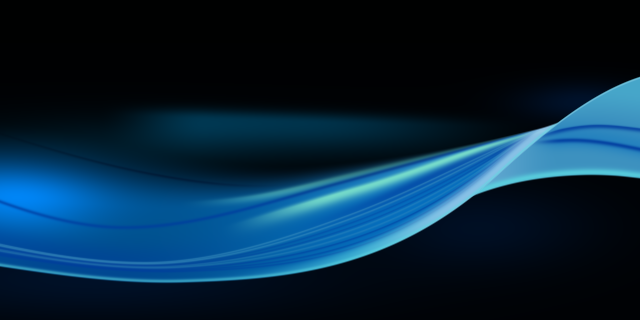
Reproduce this background procedurally as a WebGL 2 fragment shader.

```glsl
#version 300 es
precision highp float;
// A translucent blue ribbon sweeps over black, narrows to a fold and opens again.
// Hermite curves give its edges and creases; asymmetric gaussians give the light.
// Coordinates are in canvas heights: x runs 0..2, y runs 0..1 from the lower left.
uniform vec2 u_resolution;
out vec4 fragColor;

// Curve knots: x, y, slope
const vec3 LOWER[4] = vec3[4](vec3(0.0, 0.167, -0.15), vec3(0.573, 0.117, 0.03),
                              vec3(1.56, 0.457, 0.92), vec3(2.0, 0.755, 0.32));
const vec3 UPPER[4] = vec3[4](vec3(0.0, 0.62, -0.05), vec3(0.95, 0.483, 0.05),
                              vec3(1.68, 0.596, 0.25), vec3(2.0, 0.74, 0.45));
const vec3 TAIL[4] = vec3[4](vec3(1.458, 0.38, 0.42), vec3(1.823, 0.453, 0.03),
                             vec3(1.92, 0.451, -0.06), vec3(2.0, 0.443, -0.1));
const vec3 VEIN[4] = vec3[4](vec3(0.0, 0.583, -0.32), vec3(0.52, 0.448, -0.17),
                             vec3(0.85, 0.42, 0.04), vec3(1.69, 0.6, 0.25));
const vec3 CREASE[4] = vec3[4](vec3(0.0, 0.37, -0.36), vec3(0.39, 0.289, 0.0),
                               vec3(1.04, 0.422, 0.27), vec3(1.69, 0.598, 0.27));
const vec3 CYAN_RAY[4] = vec3[4](vec3(0.5, 0.362, 0.02), vec3(0.78, 0.383, 0.15),
                                 vec3(1.04, 0.44, 0.25), vec3(1.69, 0.599, 0.24));
const vec3 GREEN_RAY[4] = vec3[4](vec3(0.6, 0.262, 0.2), vec3(0.91, 0.349, 0.3),
                                  vec3(1.12, 0.411, 0.28), vec3(1.69, 0.596, 0.27));
const vec3 FIBRE[4] = vec3[4](vec3(0.0, 0.24, -0.22), vec3(0.45, 0.182, 0.0),
                              vec3(1.1, 0.342, 0.38), vec3(1.69, 0.594, 0.36));
const vec3 TAIL_HIGH[4] = vec3[4](vec3(1.68, 0.57, 0.35), vec3(1.76, 0.595, 0.2),
                                  vec3(1.87, 0.607, 0.0), vec3(2.0, 0.596, -0.12));
const vec3 TAIL_LOW[4] = vec3[4](vec3(1.6, 0.545, 0.12), vec3(1.7, 0.557, 0.08),
                                 vec3(1.8, 0.562, -0.02), vec3(2.0, 0.534, -0.2));

const vec3 NIGHT = vec3(0.0, 0.008, 0.018);
const vec3 NAVY = vec3(0.0, 0.07, 0.17);
const vec3 HAZE = vec3(0.0, 0.18, 0.26);
const vec3 OCEAN = vec3(0.0, 0.31, 0.54);
const vec3 AZURE = vec3(0.02, 0.43, 0.74);
const vec3 COBALT = vec3(0.0, 0.23, 0.62);
const vec3 ELECTRIC = vec3(0.0, 0.54, 1.0);
const vec3 STEEL = vec3(0.24, 0.57, 0.75);
const vec3 AQUA = vec3(0.36, 0.84, 0.88);
const vec3 MINT = vec3(0.52, 0.92, 0.80);
const vec3 PEARL = vec3(0.62, 0.81, 0.93);
const int FIBRE_COUNT = 9;

float hash(float n) { return fract(sin(n * 12.9898) * 43758.5453); }

float hermite(float x, vec3 a, vec3 b) {
    float h = b.x - a.x, t = clamp((x - a.x) / h, 0.0, 1.0), s = 1.0 - t;
    return a.y * s * s * (1.0 + 2.0 * t) + b.y * t * t * (3.0 - 2.0 * t)
         + h * t * s * (a.z * s - b.z * t);
}

float curve(float x, vec3 k[4]) {
    if (x < k[1].x) return hermite(x, k[0], k[1]);
    if (x < k[2].x) return hermite(x, k[1], k[2]);
    return hermite(x, k[2], k[3]);
}

// Soft line with its own falloff above and below
float streak(float d, float above, float below) {
    float q = d / (d > 0.0 ? above : below);
    return exp(-q * q);
}

float glow(vec2 p, vec2 centre, vec2 size) {
    vec2 q = (p - centre) / size;
    return exp(-dot(q, q));
}

vec3 background(vec2 p) {
    vec3 col = NIGHT * (1.0 - 0.7 * smoothstep(0.6, 0.9, p.y));
    col += NAVY * (0.8 * glow(p, vec2(0.3, 0.13), vec2(0.75, 0.13))
                 + 0.7 * glow(p, vec2(1.5, 0.29), vec2(0.35, 0.13))
                 + 0.9 * glow(p, vec2(1.82, 0.68), vec2(0.2, 0.06)));
    float span = smoothstep(0.3, 0.65, p.x) * (1.0 - smoothstep(0.95, 1.75, p.x));
    col += HAZE * span * streak(p.y - 0.645 + 0.03 * p.x, 0.032, 0.085);
    return col + HAZE * 0.5 * glow(p, vec2(0.35, 0.54), vec2(0.5, 0.09));
}

// Far side of the ribbon, right of the fold
vec3 tailColor(vec2 p, float edge) {
    float high = p.y - curve(p.x, TAIL_HIGH), low = p.y - curve(p.x, TAIL_LOW);
    float reach = smoothstep(1.64, 1.76, p.x);
    vec3 col = mix(STEEL, AQUA, 0.3 * smoothstep(0.0, 0.12, high));
    col = mix(col, AZURE, 0.45 * reach * streak(low, 0.05, 0.025));
    col = mix(col, COBALT, reach * (0.8 * streak(high, 0.004, 0.009) + 0.85 * streak(low, 0.006, 0.008)));
    col = mix(col, PEARL, 0.35 * (1.0 - smoothstep(1.5, 1.75, p.x)));
    return mix(col, AQUA, 0.8 * streak(edge - 0.008, 0.012, 0.012));
}

// Near side: blue body, converging rays, fine fibres and the pale fold
vec3 bodyColor(vec2 p, float edge) {
    float x = p.x, gather = smoothstep(0.7, 1.65, x);
    float green = p.y - curve(x, GREEN_RAY), crease = p.y - curve(x, CREASE);
    float fibreTop = curve(x, FIBRE), floorY = p.y - edge;
    vec3 col = mix(OCEAN, AZURE, smoothstep(0.3, 1.3, x));
    col = mix(col, ELECTRIC, 0.95 * glow(p, vec2(0.06, 0.4), vec2(0.27, 0.12)));
    col = mix(col, COBALT, 0.45 * (1.0 - smoothstep(0.3, 0.9, x)) * streak(p.y - fibreTop, 0.05, 0.08));
    col = mix(col, STEEL, 0.85 * gather * smoothstep(-0.08, 0.05, green));
    col = mix(col, COBALT, 0.6 * smoothstep(0.85, 1.3, x) * streak(p.y - fibreTop, 0.018, 0.028));
    float cyanFade = smoothstep(0.55, 0.95, x), greenFade = smoothstep(0.68, 1.05, x);
    col = mix(col, AQUA, 0.85 * cyanFade * streak(p.y - curve(x, CYAN_RAY), 0.008, mix(0.015, 0.007, gather)));
    col = mix(col, MINT, 0.85 * greenFade * streak(green, 0.01, mix(0.032, 0.012, gather)));
    col = mix(col, COBALT, 0.65 * streak(crease, 0.006, 0.006));
    col = mix(col, COBALT * 0.6, 0.6 * (1.0 - smoothstep(0.5, 0.95, x)) * streak(p.y - curve(x, VEIN), 0.004, 0.005));
    for (int i = 0; i < FIBRE_COUNT; i++) {
        float n = float(i), rank = (n + 0.6 * hash(n + 1.0)) / float(FIBRE_COUNT);
        float d = p.y - mix(edge + 0.035, fibreTop, rank);
        vec3 tint = mix(COBALT, STEEL, step(0.66, hash(n + 7.0)));
        col = mix(col, tint, (0.25 + 0.3 * hash(n + 3.0)) * streak(d, 0.003, 0.004));
    }
    float foldWidth = mix(0.025, 0.055, smoothstep(0.7, 1.45, x));
    float fold = 1.0 - smoothstep(0.35 * foldWidth, 1.3 * foldWidth, floorY);
    col = mix(col, mix(AQUA, PEARL, smoothstep(1.05, 1.45, x)), fold * 0.85 * smoothstep(0.6, 1.4, x));
    return mix(col, AQUA, 0.55 * streak(floorY - 0.005, 0.006, 0.006));
}

void main() {
    vec2 p = gl_FragCoord.xy / u_resolution.y;
    p.x *= 2.0 * u_resolution.y / u_resolution.x;
    float aa = 1.2 / u_resolution.y;
    float lower = curve(p.x, LOWER), tail = curve(p.x, TAIL);
    float upper = max(curve(p.x, UPPER), lower + 0.004);
    vec3 col = background(p);

    float tailMask = smoothstep(-aa, aa, p.y - tail) * smoothstep(-aa, aa, lower + aa - p.y);
    col = mix(col, tailColor(p, p.y - tail), tailMask * step(1.45, p.x));

    float softness = mix(0.25, 2.0 * aa, smoothstep(0.0, 1.7, p.x));
    float bodyMask = smoothstep(-aa, aa, p.y - lower) * smoothstep(0.0, softness, upper + aa - p.y);
    col = mix(col, bodyColor(p, lower), bodyMask);
    fragColor = vec4(col, 1.0);
}
```
